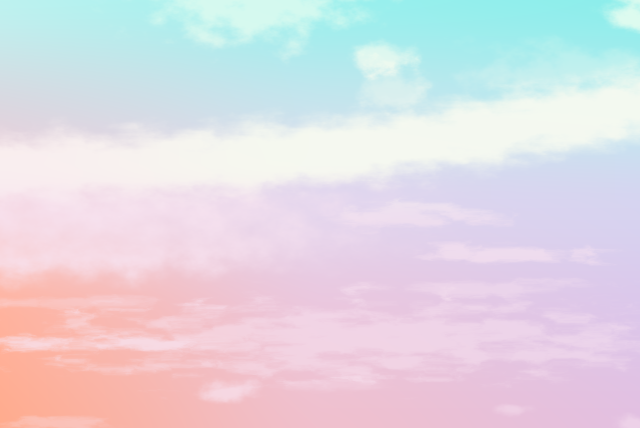
A Shadertoy shader for this texture:

```glsl
vec2 gradientDir(vec2 cell) {
    float h = fract(sin(dot(cell, vec2(127.1, 311.7))) * 43758.5);
    return vec2(cos(6.2832 * h), sin(6.2832 * h));
}

float gradientNoise(vec2 p) {
    vec2 cell = floor(p), f = fract(p);
    vec2 u = f * f * f * (f * (f * 6.0 - 15.0) + 10.0);
    float a = dot(gradientDir(cell), f);
    float b = dot(gradientDir(cell + vec2(1, 0)), f - vec2(1, 0));
    float c = dot(gradientDir(cell + vec2(0, 1)), f - vec2(0, 1));
    float d = dot(gradientDir(cell + vec2(1, 1)), f - vec2(1, 1));
    return mix(mix(a, b, u.x), mix(c, d, u.x), u.y);
}

float fbm(vec2 p) {
    float sum = 0.0, amp = 0.8;
    for (int i = 0; i < 5; i++) {
        sum += amp * gradientNoise(p);
        p = mat2(1.6, 1.2, -1.2, 1.6) * p + 7.3;
        amp *= 0.53;
    }
    return sum;
}

// Left, middle and right colours blended along x
vec3 skyRow(vec3 left, vec3 middle, vec3 right, float x) {
    vec3 a = mix(left, middle, clamp(x * 2.0, 0.0, 1.0));
    vec3 b = mix(middle, right, clamp(x * 2.0 - 1.0, 0.0, 1.0));
    return mix(a, b, smoothstep(0.2, 0.8, x));
}

vec3 skyColor(vec2 uv) {
    vec3 ground = skyRow(vec3(1.0, 0.67, 0.55), vec3(0.94, 0.75, 0.80), vec3(0.89, 0.75, 0.88), uv.x);
    vec3 low = skyRow(vec3(1.0, 0.70, 0.62), vec3(0.92, 0.78, 0.87), vec3(0.86, 0.78, 0.92), uv.x);
    vec3 mid = skyRow(vec3(0.96, 0.82, 0.86), vec3(0.88, 0.83, 0.93), vec3(0.84, 0.83, 0.94), uv.x);
    vec3 high = skyRow(vec3(0.87, 0.83, 0.87), vec3(0.80, 0.89, 0.93), vec3(0.75, 0.92, 0.94), uv.x);
    vec3 top = skyRow(vec3(0.74, 0.95, 0.94), vec3(0.60, 0.94, 0.93), vec3(0.54, 0.93, 0.92), uv.x);
    vec3 col = mix(ground, low, smoothstep(-0.05, 0.33, uv.y));
    col = mix(col, mid, smoothstep(0.25, 0.54, uv.y));
    col = mix(col, high, smoothstep(0.50, 0.78, uv.y));
    return mix(col, top, smoothstep(0.68, 1.03, uv.y));
}

// Soft ellipse with a noisy rim
float puff(vec2 uv, vec2 center, vec2 radius, float rough) {
    return 1.0 - smoothstep(0.25, 1.15, length((uv - center) / radius) + rough);
}

// Long cloud bank rising to the right
float cloudBank(vec2 uv, float rough) {
    float offset = uv.y - 0.602 - 0.153 * uv.x * uv.x;
    float width = offset > 0.0 ? 0.098 : 0.092;
    return 1.0 - smoothstep(0.35, 1.15, abs(offset) / width + rough * 0.6);
}

// Mottled veil under the bank, fading to the right
float cloudVeil(vec2 uv, float rough) {
    float bottom = 0.34 + 0.12 * uv.x * uv.x + rough * 0.035;
    float rise = smoothstep(bottom - 0.02, bottom + 0.06, uv.y);
    float fall = 1.0 - smoothstep(0.53, 0.66, uv.y);
    float fade = 1.0 - smoothstep(0.22, 0.72, uv.x + rough * 0.12);
    return rise * fall * fade * (0.66 - 0.35 * rough);
}

// Thin streaks across the lower sky
float wisps(vec2 uv, float rough) {
    float w = 0.60 * puff(uv, vec2(0.65, 0.495), vec2(0.14, 0.034), rough);
    w += 0.65 * puff(uv, vec2(0.79, 0.405), vec2(0.15, 0.025), rough);
    w += 0.42 * puff(uv, vec2(0.76, 0.325), vec2(0.20, 0.022), rough);
    w += 0.30 * puff(uv, vec2(0.13, 0.293), vec2(0.19, 0.018), rough);
    w += 0.50 * puff(uv, vec2(0.57, 0.205), vec2(0.54, 0.090), rough);
    w += 0.28 * puff(uv, vec2(0.15, 0.195), vec2(0.18, 0.025), rough);
    w += 0.25 * puff(uv, vec2(0.52, 0.100), vec2(0.10, 0.018), rough);
    w += 0.35 * puff(uv, vec2(0.09, 0.008), vec2(0.09, 0.018), rough);
    return w;
}

// Compact clouds near the top and bottom edges
float smallClouds(vec2 uv, float rough) {
    float c = 0.75 * puff(uv, vec2(0.40, 1.01), vec2(0.20, 0.120), rough);
    c += 0.90 * puff(uv, vec2(1.0, 0.968), vec2(0.055, 0.070), rough);
    c += 0.75 * puff(uv, vec2(0.60, 0.867), vec2(0.054, 0.042), rough);
    c += 0.45 * puff(uv, vec2(0.615, 0.785), vec2(0.050, 0.070), rough);
    c += 0.30 * puff(uv, vec2(0.89, 0.835), vec2(0.22, 0.065), rough);
    c += 0.70 * puff(uv, vec2(0.362, 0.087), vec2(0.046, 0.030), rough);
    c += 0.45 * puff(uv, vec2(0.803, 0.043), vec2(0.032, 0.015), rough);
    return c + 0.50 * puff(uv, vec2(0.99, 0.008), vec2(0.030, 0.022), rough);
}

void mainImage(out vec4 fragColor, in vec2 fragCoord) {
    vec2 uv = fragCoord / iResolution.xy;
    vec2 p = vec2(uv.x * iResolution.x / iResolution.y, uv.y);

    // Fine mottling and stretched streaks
    float billow = fbm(p * vec2(11.0, 17.0));
    float streak = fbm(p * vec2(9.0, 34.0) + vec2(billow * 0.5, 3.7));
    vec3 col = skyColor(uv);

    // Cloud light shifts from pink to cream, then to mint
    vec3 pink = vec3(0.97, 0.89, 0.94);
    vec3 cream = mix(vec3(0.98, 0.94, 0.94), vec3(0.97, 0.98, 0.94), smoothstep(0.0, 0.45, uv.x));
    vec3 light = mix(pink, cream, smoothstep(0.46, 0.62, uv.y));
    light = mix(light, vec3(0.90, 0.99, 0.94), smoothstep(0.80, 0.95, uv.y));

    // Layers from the faint to the bright
    col = mix(col, pink, clamp(cloudVeil(uv, billow), 0.0, 1.0));
    col = mix(col, light, clamp(wisps(uv, streak * 1.1), 0.0, 0.8));
    col = mix(col, light, 0.93 * cloudBank(uv, mix(billow, streak, 0.4)));
    col = mix(col, light, clamp(smallClouds(uv, billow * 0.9), 0.0, 0.9));
    fragColor = vec4(clamp(col, 0.0, 1.0), 1.0);
}
```
